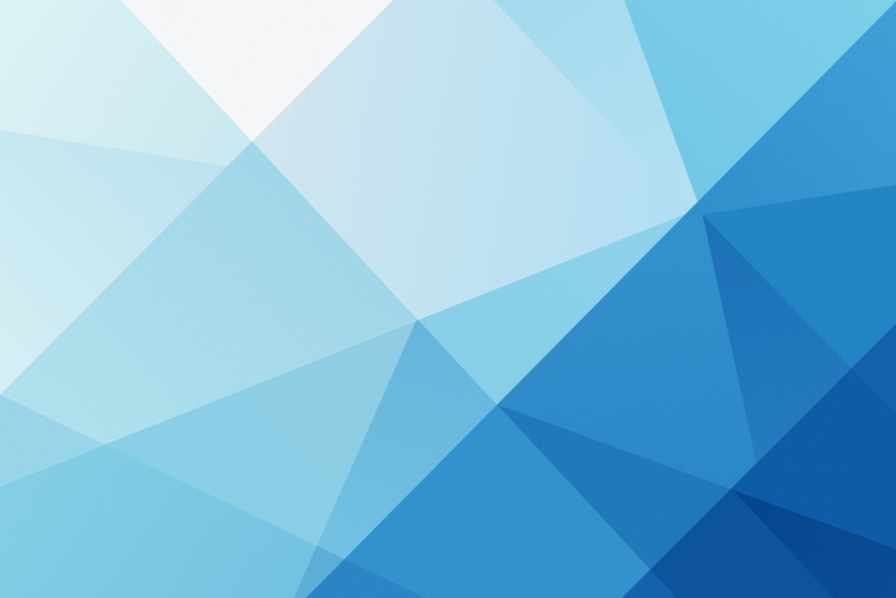
A Shadertoy shader for this background:

```glsl
// Low-poly backdrop: overlapping translucent facets from icy white to deep blue.

#define EDGE_SOFT 0.0016   // facet edge width, in canvas heights
#define GLINT_WIDTH 0.0022 // width of the bright creases
#define GLINT 0.025        // strength of the bright creases
#define GRAIN 0.010        // strength of the paper grain
#define GRAIN_CELLS 512.0  // grain cells per canvas height

// Shared corners, in canvas heights (canvas is 1.5 wide)
const vec2 TOP_FORK = vec2(0.422, 0.763);
const vec2 MID_FORK = vec2(0.697, 0.465);
const vec2 LOW_FORK = vec2(0.834, 0.323);
const vec2 HUB = vec2(1.176, 0.641);
const vec2 DEEP_FORK = vec2(1.225, 0.183);
const vec2 WEST = vec2(0.0, 0.340);
const vec2 NORTH_WEST = vec2(0.0, 1.0);
const vec2 NORTH_EAST = vec2(1.5, 1.0);
const vec2 SOUTH_EAST = vec2(1.5, 0.0);

float hash(vec2 p) {
    return fract(sin(dot(p, vec2(12.9898, 78.233))) * 43758.5453);
}

// Signed distance to the line a-b, positive on its right-hand side
float lineDist(vec2 p, vec2 a, vec2 b) {
    vec2 d = normalize(b - a);
    return dot(p - a, vec2(d.y, -d.x));
}

// Coverage of the right-hand side of the line a-b
float side(vec2 p, vec2 a, vec2 b) {
    float soft = max(EDGE_SOFT, 0.7 / iResolution.y);
    return smoothstep(-soft, soft, lineDist(p, a, b));
}

// Colour ramp from a to b
vec3 ramp(vec2 p, vec2 a, vec2 b, vec3 from, vec3 to) {
    vec2 d = b - a;
    return mix(from, to, clamp(dot(p - a, d) / dot(d, d), 0.0, 1.0));
}

void mainImage(out vec4 fragColor, in vec2 fragCoord) {
    vec2 p = fragCoord / iResolution.xy * vec2(1.5, 1.0);

    // Long diagonals rising to the right: coverage below each
    float belowUpper = side(p, WEST, vec2(0.658, 1.0));
    float belowMain = side(p, vec2(0.512, 0.0), vec2(1.502, 1.0));
    float belowDeep = side(p, vec2(1.041, 0.0), vec2(1.5, 0.459));

    // Crossing folds
    vec2 fallStart = vec2(0.203, 1.0), fallEnd = vec2(1.133, 0.0);
    vec2 riseStart = vec2(0.0, 0.1875), riseEnd = vec2(1.148, 0.643);
    float belowFall = side(p, fallStart, fallEnd);
    float belowRise = side(p, riseStart, riseEnd);
    float belowWest = side(p, WEST, vec2(0.713, 0.0));
    float eastOfMid = side(p, vec2(0.492, 0.0), MID_FORK);
    float belowIce = side(p, vec2(0.0, 0.783), vec2(0.381, 0.721));
    float belowSky = side(p, vec2(0.826, 1.0), vec2(1.156, 0.648));
    float eastOfSky = side(p, vec2(1.168, 0.662), vec2(1.045, 1.0));
    float belowHub = side(p, HUB, vec2(1.5, 0.691));
    float belowHubFall = side(p, HUB, vec2(1.5, 0.307));
    float eastOfHub = side(p, vec2(1.266, 0.227), HUB);
    float belowLow = side(p, LOW_FORK, vec2(1.5, 0.082));
    float belowDeepFall = side(p, DEEP_FORK, vec2(1.396, 0.0));

    // Pale facets, upper left
    vec3 ice = ramp(p, NORTH_WEST, TOP_FORK, vec3(0.87, 0.95, 0.96), vec3(0.79, 0.91, 0.94));
    vec3 frost = ramp(p, WEST, TOP_FORK, vec3(0.84, 0.94, 0.96), vec3(0.73, 0.88, 0.93));
    vec3 mist = ramp(p, WEST, TOP_FORK, vec3(0.69, 0.88, 0.93), vec3(0.63, 0.84, 0.91));
    vec3 snow = vec3(0.96, 0.965, 0.97);
    vec3 haze = ramp(p, TOP_FORK, HUB, vec3(0.82, 0.90, 0.94), vec3(0.69, 0.87, 0.95));
    vec3 sky = ramp(p, vec2(0.95, 1.0), HUB, vec3(0.64, 0.86, 0.93), vec3(0.71, 0.88, 0.95));
    vec3 azure = ramp(p, HUB, NORTH_EAST, vec3(0.45, 0.78, 0.90), vec3(0.50, 0.81, 0.92));
    mist = mix(mist, vec3(0.60, 0.83, 0.91), belowWest);
    vec3 upperLeft = mix(mix(ice, frost, belowIce), mist, belowUpper);
    vec3 upperRight = mix(mix(sky, haze, belowSky), azure, eastOfSky);
    vec3 upper = mix(mix(snow, upperRight, belowUpper), upperLeft, belowFall);

    // Aqua facets under the rising fold
    vec3 pool = ramp(p, WEST, vec2(0.5, 0.0), vec3(0.53, 0.82, 0.90), vec3(0.45, 0.76, 0.88));
    vec3 lagoon = ramp(p, vec2(0.4, 0.15), MID_FORK, vec3(0.54, 0.81, 0.90), vec3(0.57, 0.80, 0.89));
    vec3 stream = ramp(p, MID_FORK, vec2(0.56, 0.07), vec3(0.40, 0.71, 0.86), vec3(0.45, 0.76, 0.89));
    vec3 inlet = ramp(p, LOW_FORK, HUB, vec3(0.53, 0.81, 0.91), vec3(0.56, 0.82, 0.92));
    vec3 lowerWest = mix(lagoon, pool, belowWest);
    vec3 lowerEast = mix(stream, vec3(0.37, 0.68, 0.85), belowWest);
    vec3 lower = mix(inlet, mix(lowerWest, lowerEast, eastOfMid), belowFall);
    vec3 color = mix(upper, lower, belowRise);

    // Bright creases on the pale side
    float crease = min(abs(lineDist(p, fallStart, fallEnd)), abs(lineDist(p, riseStart, riseEnd)));
    color += GLINT * (1.0 - smoothstep(0.0, GLINT_WIDTH, crease));

    // Blue band between the two lower diagonals
    vec3 crest = ramp(p, HUB, NORTH_EAST, vec3(0.19, 0.56, 0.80), vec3(0.25, 0.63, 0.84));
    vec3 wave = ramp(p, HUB, DEEP_FORK, vec3(0.20, 0.57, 0.80), vec3(0.17, 0.53, 0.78));
    vec3 fin = ramp(p, HUB, DEEP_FORK, vec3(0.11, 0.44, 0.71), vec3(0.14, 0.49, 0.75));
    vec3 tide = mix(vec3(0.20, 0.57, 0.80), vec3(0.17, 0.52, 0.77), belowWest);
    vec3 underHub = mix(vec3(0.14, 0.52, 0.77), mix(wave, fin, eastOfHub), belowHubFall);
    vec3 band = mix(crest, underHub, belowHub);
    band = mix(band, mix(vec3(0.13, 0.47, 0.73), tide, belowFall), belowLow);
    color = mix(color, band, belowMain);

    // Deep corner, lower right
    vec3 deep = mix(vec3(0.08, 0.38, 0.67), vec3(0.06, 0.36, 0.65), belowHubFall);
    vec3 abyss = ramp(p, DEEP_FORK, SOUTH_EAST, vec3(0.02, 0.27, 0.55), vec3(0.04, 0.30, 0.58));
    abyss = mix(abyss, vec3(0.05, 0.33, 0.61), belowDeepFall);
    abyss = mix(abyss, vec3(0.08, 0.38, 0.67), belowFall);
    color = mix(color, mix(deep, abyss, belowLow), belowDeep);

    // Paper grain
    color += GRAIN * (hash(floor(p * GRAIN_CELLS)) - 0.5);
    fragColor = vec4(clamp(color, 0.0, 1.0), 1.0);
}
```
